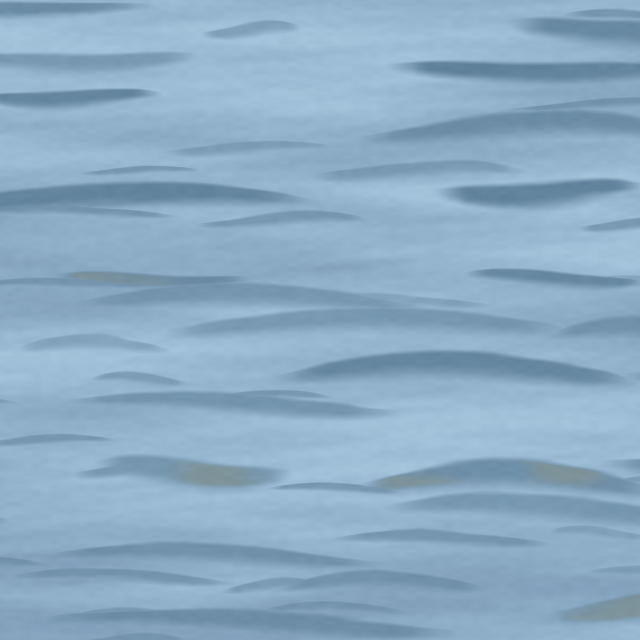
This texture is drawn by a three.js fragment shader. Its source:

```glsl
// Calm blue water seen at a low angle: pale streaky ripples crossed by dark wavelets.
// Layered sines of random slope make the ripples; jittered grids scatter the
// lens-shaped wavelets, some of which show a sandy tint through their core.
varying vec2 vUv;

const vec3 SKY_LIGHT = vec3(0.630, 0.760, 0.850);
const vec3 SKY_DIM   = vec3(0.515, 0.635, 0.740);
const vec3 DEEP      = vec3(0.375, 0.505, 0.605);
const vec3 SAND      = vec3(0.500, 0.575, 0.590);

const int   RIPPLE_COUNT    = 30;
const float RIPPLE_LOW      = 11.0;  // lowest vertical frequency, radians
const float RIPPLE_RATIO    = 1.125; // frequency step between sines
const float RIPPLE_FALLOFF  = 0.935; // amplitude step between sines
const float RIPPLE_SLOPE    = 0.17;  // largest tilt of a ripple
const float RIPPLE_CONTRAST = 0.25;
const float EDGE_WARP       = 0.0032;
const float GRAIN           = 0.022;

const vec2  BIG_CELL    = vec2(0.47, 0.108);
const vec2  BIG_SIZE    = vec2(0.25, 0.021); // half length, half height
const vec2  SMALL_CELL  = vec2(0.29, 0.071);
const vec2  SMALL_SIZE  = vec2(0.13, 0.010);
const float BIG_SHARE   = 0.86;
const float SMALL_SHARE = 0.50;
const float SAND_SHARE  = 0.24;

float hash(vec2 p) {
  return fract(sin(dot(p, vec2(127.1, 311.7))) * 43758.547);
}

float valueNoise(vec2 p) {
  vec2 i = floor(p);
  vec2 f = fract(p);
  f = f * f * (3.0 - 2.0 * f);
  float low = mix(hash(i), hash(i + vec2(1.0, 0.0)), f.x);
  float high = mix(hash(i + vec2(0.0, 1.0)), hash(i + 1.0), f.x);
  return mix(low, high, f.y);
}

// Sum of tilted sines, scaled to unit variance
float ripples(vec2 p) {
  float sum = 0.0;
  float power = 0.0;
  float amp = 1.0;
  float freq = RIPPLE_LOW;
  for (int i = 0; i < RIPPLE_COUNT; i++) {
    float id = float(i);
    float slope = RIPPLE_SLOPE * (2.0 * hash(vec2(id, 3.0)) - 1.0);
    float phase = 6.2832 * hash(vec2(id, 8.0));
    float bend = 0.7 * sin(p.x * (4.0 + 0.4 * id) + phase * 3.0);
    sum += amp * sin(freq * (p.y + slope * p.x) + phase + bend);
    power += 0.5 * amp * amp;
    amp *= RIPPLE_FALLOFF;
    freq *= RIPPLE_RATIO;
  }
  return sum / sqrt(power);
}

// Scattered wavelets: x is darkness, y is the sandy core
vec2 wavelets(vec2 p, vec2 cell, vec2 size, float share, float seed) {
  vec2 result = vec2(0.0);
  vec2 home = floor(p / cell);
  for (int j = -1; j <= 1; j++) {
    for (int i = -1; i <= 1; i++) {
      vec2 id = home + vec2(float(i), float(j));
      vec2 key = id + seed;
      vec2 jitter = vec2(hash(key + 11.3), hash(key + 27.9));
      vec2 d = p - (id + 0.12 + 0.76 * jitter) * cell;
      float pick = hash(key + 5.7);
      vec2 halfSize = size * mix(vec2(0.6), vec2(1.45, 1.2),
                                 vec2(hash(key + 41.1), hash(key + 63.7)));

      // Tapered body along a gently waving crest
      float u = d.x / halfSize.x;
      float taper = max(1.0 - u * u, 0.0);
      float crest = 0.45 * taper + 0.55 * sin(2.4 * u + 6.2832 * pick);
      float v = (d.y / halfSize.y - crest) / (0.25 + 0.75 * taper);

      // Crisp upper edge, soft lower edge, faded tips
      float body = smoothstep(1.05, 0.5, v) * smoothstep(-1.5, -0.1, v);
      body *= smoothstep(0.0, 0.6, taper) * step(pick, share);
      float strength = mix(0.55, 1.0, hash(key + 77.3));
      float sandy = step(hash(key + 91.9), SAND_SHARE);
      result = max(result, body * vec2(strength, sandy));
    }
  }
  return result;
}

void main() {
  vec2 p = vUv;
  float ripple = ripples(p);
  float grain = valueNoise(p * vec2(70.0, 150.0)) - 0.5;

  // Pale surface with broad changes of tone
  float broad = valueNoise(p * vec2(2.5, 7.0) + 4.0) - 0.5;
  float tone = 0.56 + RIPPLE_CONTRAST * ripple + 0.35 * broad + 0.08 * (p.y - 0.5);
  vec3 color = mix(SKY_DIM, SKY_LIGHT, clamp(tone, 0.0, 1.0));

  // Dark wavelets, with edges frayed by the ripples
  vec2 warped = p + vec2(0.0, EDGE_WARP * ripple);
  vec2 big = wavelets(warped, BIG_CELL, BIG_SIZE, BIG_SHARE, 2.0);
  vec2 small = wavelets(warped, SMALL_CELL, SMALL_SIZE, SMALL_SHARE, 50.0);
  float dark = max(big.x, 0.65 * small.x) * (0.95 + 0.06 * ripple);
  color = mix(color, DEEP, clamp(dark, 0.0, 1.0));

  // Sandy tint inside some large wavelets
  float mottle = smoothstep(0.2, 0.7, valueNoise(p * vec2(9.0, 30.0) + 20.0));
  color = mix(color, SAND, 0.85 * smoothstep(0.4, 0.95, big.y) * mottle);

  gl_FragColor = vec4(color + GRAIN * grain, 1.0);
}
```
